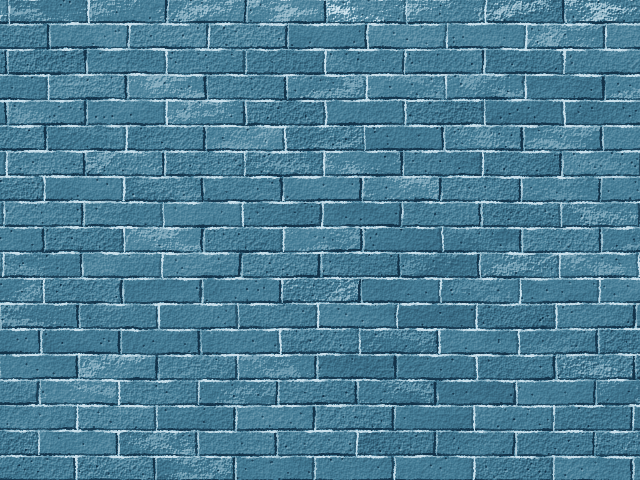
Write a Shadertoy shader that draws this texture.

```glsl
// Painted blue brick wall: running bond, shadowed joints, chipped pale edges and rough faces.

const vec2 BRICKS = vec2(6.038, 18.87);   // bricks per canvas height, across and down
const vec3 NAVY = vec3(0.06, 0.18, 0.27);
const vec3 BLUE = vec3(0.268, 0.488, 0.588);
const vec3 CHALK = vec3(0.82, 0.90, 0.94);

float hash(vec2 p) {
    vec3 q = fract(p.xyx * vec3(0.1031, 0.1030, 0.0973));
    q += dot(q, q.yzx + 33.33);
    return fract((q.x + q.y) * q.z);
}

// Cellular noise: x = distance to the nearest point, y = random value of its cell.
vec2 cellular(vec2 p) {
    vec2 cell = floor(p);
    vec2 nearest = vec2(8.0, 0.0);
    for (int j = -1; j <= 1; j++) {
        for (int i = -1; i <= 1; i++) {
            vec2 id = cell + vec2(i, j);
            vec2 point = id + vec2(hash(id), hash(id + 57.3));
            float dist = length(point - p);
            if (dist < nearest.x) nearest = vec2(dist, hash(id + 19.7));
        }
    }
    return nearest;
}

// Warped sine octaves, roughly -1 to 1.
float layeredSines(vec2 p) {
    float sum = 0.0, amp = 0.55;
    for (int i = 0; i < 5; i++) {
        sum += amp * sin(p.x + 1.6 * sin(p.y * 0.9 + float(i)));
        p = mat2(1.2, 1.6, -1.6, 1.2) * p + 1.9;
        amp *= 0.6;
    }
    return sum;
}

float surfaceHeight(vec2 p) {
    return 0.55 * cellular(p * 95.0).x + 0.45 * cellular(p * 210.0 + 7.0).x;
}

// Crumbled offset for joint edges, in canvas heights.
float crumble(vec2 p) {
    return 0.0024 * (cellular(p * 210.0).x - 0.45) + 0.0009 * layeredSines(p * 95.0);
}

// Soft stripe of the given half width.
float band(float s, float centre, float halfWidth, float soft) {
    return 1.0 - smoothstep(halfWidth - soft, halfWidth + soft, abs(s - centre));
}

// Maps a brightness to the paint colours.
vec3 paint(float tone) {
    vec3 low = mix(NAVY, BLUE, clamp(tone / 0.4, 0.0, 1.0));
    return mix(low, CHALK, clamp((tone - 0.4) / 0.6, 0.0, 1.0));
}

// Horizontal position in bricks; rows alternate by half and drift slightly.
float bondX(float x, float row) {
    float shift = 0.111 - 0.0089 * row - 0.49 * mod(row, 2.0);
    return x * BRICKS.x - shift + 0.03 * (hash(vec2(row, 4.0)) - 0.5);
}

void mainImage(out vec4 fragColor, in vec2 fragCoord) {
    float pixel = 1.0 / iResolution.y;
    float soft = 0.4 * pixel + 0.0004;
    vec2 p = fragCoord * pixel;

    // Brick layout, counted from the top, with hand-laid wobble
    float y = (1.0 - p.y) * BRICKS.y + 0.083 + 0.025 * layeredSines(p * vec2(9.0, 5.0));
    float row = floor(y);
    float x = bondX(p.x, row) + 0.008 * layeredSines(p * 40.0);
    vec2 brick = vec2(floor(x), row);
    vec2 joint = vec2(floor(x + 0.5), row);
    float brickRandom = hash(brick + 11.0);
    float jointRandom = hash(joint + 73.0);

    // Signed distances to the joints: positive is below, or to the right
    float bedDist = (y - floor(y + 0.5)) / BRICKS.y + crumble(p);
    float headDist = (x - joint.x) / BRICKS.x + crumble(p.yx + 4.0);
    float wear = layeredSines(p * vec2(31.0, 47.0) + floor(y + 0.5) * 2.3);
    float edgeWear = layeredSines(p * vec2(60.0, 50.0) + 5.0);

    // Rough face lit from the upper left, with slow changes across the wall
    vec2 toLight = vec2(-0.0018, 0.0024);
    float slope = surfaceHeight(p) - surfaceHeight(p + toLight);
    float roughness = mix(0.26, 0.60, brickRandom * brickRandom);
    float tone = 0.392 + 0.085 * (hash(brick + 41.0) - 0.5);
    tone += 0.022 * layeredSines(p * vec2(3.0, 4.0)) + 0.025 * (p.y - 0.5);
    tone += slope * roughness + 0.03 * layeredSines(p * vec2(22.0, 34.0) + brick * 3.0);

    // Scuffed pale patches broken by grain, heaviest along the top course
    float topCourse = 1.0 - step(1.0, row);
    float scuffAmount = 0.20 * smoothstep(0.6, 1.0, hash(brick + 7.0)) + 0.24 * topCourse;
    float scuff = layeredSines(p * vec2(28.0, 65.0) + brick.x * 1.7) + 2.0 * slope;
    tone += smoothstep(0.1, 0.9, scuff) * scuffAmount;

    // Sparse pits with a lit lower rim
    vec2 pit = cellular(p * 62.0 + 3.0);
    vec2 pitRim = cellular((p + vec2(-0.002, 0.003)) * 62.0 + 3.0);
    tone += 0.14 * step(0.84, pitRim.y) * (1.0 - smoothstep(0.06, 0.2, pitRim.x));
    tone -= 0.30 * step(0.84, pit.y) * (1.0 - smoothstep(0.06, 0.2, pit.x));

    // Joints: shadow under and beside each brick, chalky lip on the next one
    float shadowWidth = 0.0023 + 0.0010 * wear;
    float bedShadow = band(bedDist, -0.0018, shadowWidth, soft) * (0.86 + 0.2 * wear);
    float headShadow = band(headDist, -0.0016, shadowWidth + 0.0005, soft);
    headShadow *= mix(0.4, 1.0, smoothstep(0.2, 0.6, jointRandom));
    float bedLip = band(bedDist, 0.0022, 0.0019 + 0.0009 * edgeWear, soft);
    bedLip *= clamp(0.78 + 0.5 * edgeWear, 0.15, 1.0);
    float headLip = band(headDist, 0.0020, 0.0019 + 0.0005 * edgeWear, soft);
    headLip *= clamp(1.15 - 0.75 * jointRandom + 0.3 * edgeWear, 0.1, 1.0);

    tone = mix(tone, 0.02, clamp(max(bedShadow, headShadow), 0.0, 1.0));
    tone = mix(tone, 0.97, clamp(max(bedLip, headLip), 0.0, 1.0));
    fragColor = vec4(paint(tone), 1.0);
}
```
